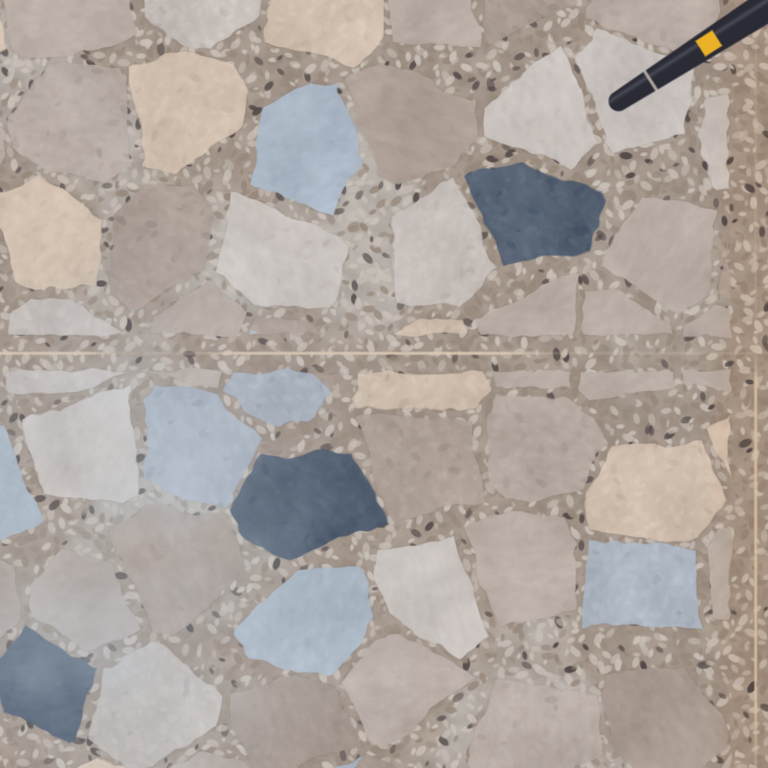
This texture is drawn by a Shadertoy shader. Its source:

```glsl
// Worn terrazzo floor: irregular stone slabs set in chip-filled mortar.
// Slabs are random polygons clipped by Voronoi borders, chips are scattered
// ellipses; thin brass dividers and a dark pen lie on top.

const float SLABS_ACROSS = 6.5;
const float CHIPS_ACROSS = 78.0;
const vec2 DIVIDER = vec2(0.984, 0.540);

vec2 hash2(vec2 p) {
    vec3 q = fract(p.xyx * vec3(0.1031, 0.1030, 0.0973));
    q += dot(q, q.yzx + 33.33);
    return fract((q.xx + q.yz) * q.zy);
}

float noise(vec2 p) {
    vec2 i = floor(p), f = fract(p);
    f = f * f * (3.0 - 2.0 * f);
    float low = mix(hash2(i).x, hash2(i + vec2(1, 0)).x, f.x);
    float high = mix(hash2(i + vec2(0, 1)).x, hash2(i + vec2(1, 1)).x, f.x);
    return mix(low, high, f.y);
}

float fbm(vec2 p) {
    float sum = 0.0, gain = 0.5;
    for (int i = 0; i < 4; i++) {
        sum += gain * noise(p);
        p = mat2(1.6, 1.2, -1.2, 1.6) * p + 7.3;
        gain *= 0.5;
    }
    return sum;
}

mat2 rotation(float a) {
    return mat2(cos(a), sin(a), -sin(a), cos(a));
}

// Coverage of a shape from its signed distance
float fill(float d, float blur) {
    return 1.0 - smoothstep(-blur, blur, d);
}

vec2 slabCentre(vec2 cell) {
    return cell + 0.5 + 0.6 * (hash2(cell + 11.0) - 0.5);
}

// Four or five sided stone made of randomly shifted half planes
float stonePolygon(vec2 q, vec2 seed, float radius) {
    vec2 h = hash2(seed + 31.0);
    float sides = h.x < 0.65 ? 4.0 : 5.0;
    q = rotation((h.y - 0.5) * 1.5) * q * vec2(0.82, 1.08);
    float d = -1.0;
    for (float k = 0.0; k < sides; k++) {
        vec2 r = hash2(seed * 3.0 + k * 17.0 + 5.0);
        float a = 6.28318 * (k + 0.3 * (r.x - 0.5)) / sides;
        d = max(d, dot(q, vec2(cos(a), sin(a))) - radius * mix(0.8, 1.15, r.y));
    }
    return d;
}

// Signed distance to the slab at p, with its cell as identity
float slabDistance(vec2 p, out vec2 id) {
    vec2 g = p * SLABS_ACROSS, base = floor(g);
    float nearest = 9.0;
    for (int k = 0; k < 9; k++) {
        vec2 cell = base + vec2(k % 3, k / 3) - 1.0;
        float d = length(slabCentre(cell) - g);
        if (d < nearest) { nearest = d; id = cell; }
    }
    vec2 toCentre = slabCentre(id) - g;
    float border = 9.0;
    for (int k = 0; k < 25; k++) {
        vec2 cell = id + vec2(k % 5, k / 5) - 2.0;
        vec2 other = slabCentre(cell) - g, gap = other - toCentre;
        if (dot(gap, gap) > 0.001)
            border = min(border, dot(0.5 * (toCentre + other), normalize(gap)));
    }
    float d = max(stonePolygon(-toCentre, id, 0.49), 0.045 - border);
    return d / SLABS_ACROSS;
}

vec3 slabColour(vec2 id, vec2 p) {
    vec2 h = hash2(id + 71.0);
    float coolCorner = 1.0 - smoothstep(0.2, 0.65, length(p - vec2(0.12, 0.2)));
    vec3 c = vec3(0.67, 0.615, 0.58);
    if (h.x > 0.24) c = vec3(0.72, 0.675, 0.645);
    if (h.x > 0.58) c = vec3(0.79, 0.765, 0.75);
    if (h.x > 0.88) c = vec3(0.84, 0.77, 0.70);
    if (h.y < 0.08 + 0.35 * coolCorner) c = vec3(0.67, 0.72, 0.78);
    if (mod(id.x * 3.0 + id.y * 5.0, 16.0) < 0.5) c = vec3(0.28, 0.345, 0.425);
    float cloud = fbm(p * 14.0 + h * 9.0) - 0.47;
    float grain = fbm(rotation(h.x * 6.0) * p * vec2(60.0, 110.0)) - 0.47;
    return c + 0.13 * cloud + 0.07 * grain;
}

// Mortar strewn with small pale, brown and dark chips
vec3 mortarColour(vec2 p, float blur) {
    float pale = smoothstep(0.45, 0.7, fbm(p * 6.0 + 3.0));
    vec3 c = mix(vec3(0.635, 0.58, 0.535), vec3(0.74, 0.73, 0.71), 0.7 * pale);
    c += 0.14 * (fbm(p * 50.0) - 0.47);
    vec2 g = p * CHIPS_ACROSS, base = floor(g);
    for (int k = 0; k < 9; k++) {
        vec2 cell = base + vec2(k % 3, k / 3) - 1.0;
        vec2 h = hash2(cell + 3.0), s = hash2(cell + 57.0);
        vec2 q = rotation(s.x * 6.28318) * (g - cell - hash2(cell + 91.0));
        float d = length(q * vec2(0.75, 1.35)) - mix(0.2, 0.52, s.y);
        vec3 chip = h.x < 0.55 ? vec3(0.79, 0.755, 0.72) : vec3(0.59, 0.53, 0.48);
        if (h.x > 0.9) chip = vec3(0.31, 0.275, 0.275);
        c = mix(c, chip, fill(d, blur * CHIPS_ACROSS) * mix(0.5, 0.95, h.y));
    }
    return c;
}

// Pen body, tapered towards its tip, with a yellow band and a pale ring
vec3 addPen(vec3 c, vec2 p, float blur) {
    vec2 q = rotation(-0.57) * (p - vec2(0.805, 0.868));
    float d = length(vec2(q.x - max(q.x, 0.0), q.y)) - mix(0.013, 0.021, q.x / 0.24);
    vec3 body = vec3(0.17, 0.17, 0.21) + 0.13 * fill(abs(q.y - 0.006) - 0.002, 0.004);
    body = mix(body, vec3(0.92, 0.70, 0.16), fill(max(abs(q.x - 0.14) - 0.013, abs(q.y) - 0.012), blur));
    body = mix(body, vec3(0.68, 0.65, 0.62), fill(abs(q.x - 0.05) - 0.002, blur));
    return mix(c, body, fill(d, blur));
}

void mainImage(out vec4 fragColor, in vec2 fragCoord) {
    vec2 p = fragCoord / iResolution.y;
    float blur = max(0.0018, 1.0 / iResolution.y);
    vec2 toDivider = abs(p - DIVIDER);

    // Slabs keep clear of the dividers and have ragged edges
    vec2 id;
    float d = slabDistance(p, id);
    d = max(d, max(0.024 - toDivider.y, 0.035 - toDivider.x));
    d += 0.010 * (noise(p * 24.0) - 0.5) + 0.005 * (noise(p * 75.0) - 0.5);
    vec3 c = mortarColour(p, blur);
    float solid = mix(0.82, 1.0, hash2(id + 43.0).x);
    c *= 1.0 - 0.07 * fill(abs(d) - 0.001, 0.003);
    c = mix(c, slabColour(id, p), fill(d, blur) * solid);

    // Worn brass dividers
    float wear = smoothstep(0.25, 0.5, noise(p * 5.0 + 2.0));
    float line = fill(min(toDivider.x, toDivider.y) - 0.0018, blur);
    c = mix(c, vec3(0.86, 0.79, 0.70), line * mix(0.2, 0.9, wear));

    // Cool sheen in the lower left, warm tint along the right
    float sheen = fbm(p * 7.0 + 20.0) * (1.0 - smoothstep(0.1, 0.5, length(p - vec2(0.13, 0.28))));
    c = mix(c, vec3(0.74, 0.79, 0.84), 0.65 * sheen);
    c *= mix(vec3(1.0), vec3(0.99, 0.95, 0.91), smoothstep(0.9, 0.98, p.x));

    fragColor = vec4(addPen(c, p, blur), 1.0);
}
```
